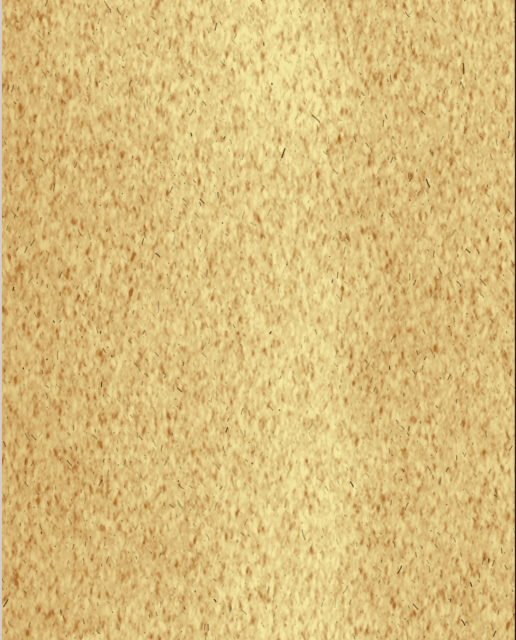
A WebGL 2 fragment shader for this texture:

```glsl
#version 300 es
precision highp float;
// Aged tan paper with upright pulp grain, dark flecks and a pale vertical band.

#define TAN vec3(0.80, 0.64, 0.385)
#define CREAM vec3(0.90, 0.815, 0.55)
#define INK vec3(0.33, 0.23, 0.08)
#define BASE_TONE 0.58
#define BAND_GAIN 0.42
#define FINE_GRAIN vec2(330.0, 210.0)
#define PULP_GRAIN vec2(215.0, 92.0)
#define GRAIN_GAIN 0.85
#define FLECK_CELLS 80.0
#define FIBRE_CELLS 38.0

uniform vec2 u_resolution;
out vec4 fragColor;

vec2 hash2(vec2 p) {
  vec3 q = fract(vec3(p.xyx) * vec3(0.1031, 0.1030, 0.0973));
  q += dot(q, q.yzx + 33.33);
  return fract((q.xx + q.yz) * q.zy);
}

// Cellular grain: scattered light and dark slivers of uneven height and lean.
float pulp(vec2 p) {
  vec2 cell = floor(p);
  float sum = 0.0;
  for (int y = -1; y <= 1; y++) {
    for (int x = -1; x <= 1; x++) {
      vec2 id = cell + vec2(x, y);
      vec2 look = 2.0 * hash2(id + 59.0) - 1.0;
      vec2 d = p - id - hash2(id);
      d.x += 0.6 * look.y * d.y;
      float bump = max(1.0 - dot(d, d), 0.0);
      sum += look.x * abs(look.x) * bump * bump;
    }
  }
  return sum;
}

// Slow stains from layered sines.
float clouds(vec2 p) {
  float sum = 0.0, gain = 0.5;
  for (int i = 0; i < 4; i++) {
    p = mat2(0.8, 0.6, -0.6, 0.8) * p * 1.7 + 2.3;
    sum += gain * sin(p.x + 1.2 * sin(p.y)) * cos(p.y * 0.8);
    gain *= 0.65;
  }
  return sum;
}

// Pale band: soft on the left, with a wavering firmer edge on the right.
float paleBand(vec2 uv) {
  float edge = 0.73 - 0.07 * uv.y + 0.028 * sin(21.0 * uv.y - 3.7);
  float rise = smoothstep(0.24, 0.62, uv.x + 0.03 * sin(uv.y * 9.0));
  return rise * (1.0 - smoothstep(edge - 0.07, edge + 0.045, uv.x));
}

// Short strokes, mostly upright, one at most per cell.
float strokes(vec2 pos, float cells, float share, float reach, float width) {
  vec2 p = pos * cells;
  vec2 cell = floor(p);
  float soft = 0.7 * cells / u_resolution.y;
  float ink = 0.0;
  for (int y = -1; y <= 1; y++) {
    for (int x = -1; x <= 1; x++) {
      vec2 id = cell + vec2(x, y);
      vec2 shape = hash2(id + 71.0);
      vec2 look = hash2(id + 193.0);
      float angle = (shape.x - 0.6) * 1.5;
      vec2 d = p - id - hash2(id + 17.0);
      d = mat2(cos(angle), sin(angle), -sin(angle), cos(angle)) * d;
      d.x += (look.y - 0.5) * d.y * d.y;
      float len = reach * shape.y * shape.y;
      d.y -= clamp(d.y, -len, len);
      float mark = 1.0 - smoothstep(width - soft, width + soft, length(d));
      float strength = look.x / share;
      ink = max(ink, step(look.x, share) * mark * mix(0.2, 1.0, strength * strength));
    }
  }
  return ink;
}

void main() {
  vec2 uv = gl_FragCoord.xy / u_resolution;
  vec2 pos = gl_FragCoord.xy / u_resolution.y;

  // Broad staining
  float band = paleBand(uv);
  float tone = BASE_TONE + BAND_GAIN * band + 0.16 * clouds(pos * 4.0);
  tone -= 0.32 * (1.0 - smoothstep(0.0, 0.25, uv.x));
  tone += 0.16 * smoothstep(0.75, 1.0, uv.x) * uv.y;
  tone += 0.12 * smoothstep(0.75, 1.0, uv.y);

  // Pulp grain, with hollows deeper than ridges
  float grain = pulp(pos * PULP_GRAIN) + 0.55 * pulp(pos * FINE_GRAIN + 40.0);
  grain *= GRAIN_GAIN;
  tone += grain - 0.4 * grain * grain;
  vec3 colour = mix(TAN, CREAM, clamp(tone, -1.2, 1.5));

  // Dense faint flecks and sparse darker fibres
  float flecks = strokes(pos, FLECK_CELLS, 0.55, 0.4, 0.08);
  float fibres = strokes(pos + 3.0, FIBRE_CELLS, 0.18, 0.3, 0.04);
  colour = mix(colour, INK, 0.55 * flecks * (1.0 - 0.4 * band));
  colour = mix(colour, INK * 0.75, 0.8 * fibres);

  // Sheet margins
  float aa = 0.5 / u_resolution.x;
  float left = 1.0 - smoothstep(0.0035 - aa, 0.0035 + aa, uv.x);
  float right = smoothstep(0.9975 - aa, 0.9975 + aa, uv.x);
  colour = mix(colour, vec3(0.82, 0.80, 0.81), left);
  colour = mix(colour, vec3(0.16, 0.11, 0.05), right);
  fragColor = vec4(clamp(colour, 0.0, 1.0), 1.0);
}
```
